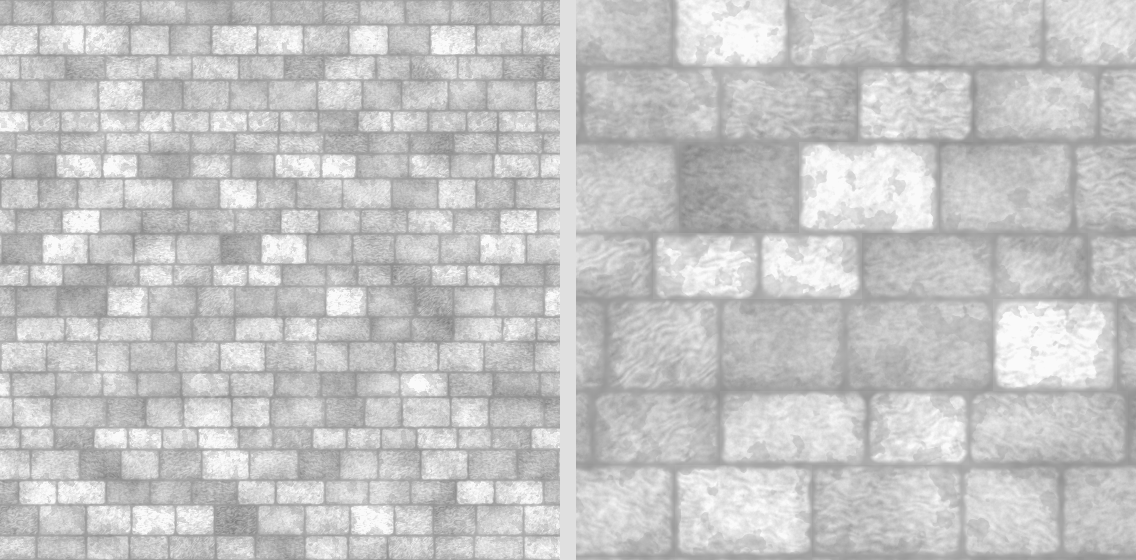
Left, the full canvas; right, a detail of the centre.
This texture is drawn by a Shadertoy shader. Its source:

```glsl
// Draws a wall of weathered pale grey stone blocks in uneven courses with soft joints.

// Horizontal start of each course, top to bottom, in hundredths of a repeat
const float COURSE_START[21] = float[21](
    5.7, 17.7, 9.3, 5.0, 13.3, 7.3, 5.7, 17.7, 7.3, 19.3, 13.3,
    7.3, 7.3, 21.3, 5.0, 6.0, 9.3, 14.0, 8.5, 17.7, 16.7);

float hash(vec2 p) {
    p = fract(p * vec2(0.1031, 0.1137) + 0.071);
    p += dot(p, p.yx + 33.33);
    return fract((p.x + p.y) * p.x * 7.31);
}

float gradientDot(vec2 cell, vec2 offset) {
    float angle = 6.2832 * hash(cell);
    return dot(vec2(cos(angle), sin(angle)), offset);
}

float gradientNoise(vec2 p) {
    vec2 i = floor(p), f = fract(p);
    vec2 u = f * f * f * (f * (f * 6.0 - 15.0) + 10.0);
    vec2 e = vec2(1.0, 0.0);
    return mix(mix(gradientDot(i, f), gradientDot(i + e, f - e), u.x),
               mix(gradientDot(i + e.yx, f - e.yx), gradientDot(i + 1.0, f - 1.0), u.x), u.y);
}

float fbm(vec2 p) {
    float sum = 0.0, amplitude = 0.7;
    for (int i = 0; i < 4; i++) {
        sum += amplitude * gradientNoise(p);
        p = mat2(1.6, 1.2, -1.2, 1.6) * p + 7.3;
        amplitude *= 0.55;
    }
    return sum;
}

// Tall and short courses alternate, with a thin one every sixth
float courseHeight(int row) {
    if (row == 5) return 0.097;
    if (row % 6 == 4) return 0.1;
    return row % 2 == 1 ? 0.14 : 0.113;
}

// Jittered vertical joint, in block units; the jitter repeats every count blocks
float joint(float k, float count, float row) {
    float slot = mod(k, count);
    return k + (slot > 0.5 ? 0.3 * (hash(vec2(slot * 3.7, row + 2.0)) - 0.5) : 0.0);
}

void mainImage(out vec4 fragColor, in vec2 fragCoord) {
    // One unit is one horizontal repeat; y runs down from the top
    vec2 uv = fragCoord / iResolution.xy;
    vec2 p = vec2(uv.x, 1.0 - uv.y) * 2.56;

    // Find the course
    int row = 0;
    float top = 0.0, height = courseHeight(0);
    for (int i = 0; i < 20; i++) {
        if (p.y < top + height) break;
        top += height;
        row++;
        height = courseHeight(row);
    }

    // Find the block within the course
    float course = float(row);
    float count = row % 6 == 4 ? 6.0 : 5.0;
    float x = (p.x - COURSE_START[row] * 0.01) * count;
    float k = floor(x);
    if (x < joint(k, count, course)) k -= 1.0;
    else if (x >= joint(k + 1.0, count, course)) k += 1.0;
    float left = joint(k, count, course), right = joint(k + 1.0, count, course);
    vec2 local = vec2((x - 0.5 * (left + right)) / count, p.y - top - 0.5 * height);
    vec2 halfSize = 0.5 * vec2((right - left) / count, height);

    // Rounded block outline with a slightly rough edge
    vec2 corner = abs(local) - halfSize + 0.018;
    float d = length(max(corner, 0.0)) + min(max(corner.x, corner.y), 0.0) - 0.012;
    d += 0.005 * gradientNoise(p * 45.0);

    // Repeating block character, plus a smaller change from repeat to repeat
    vec2 id = vec2(mod(k, count) * 5.3, course * 1.7 + 4.0);
    float shade = mix(hash(id), hash(vec2(k + 40.0, course + 61.0)), 0.25);
    float roughness = hash(id + 19.0);
    vec2 q = local + 9.0 * vec2(hash(id + 31.0), hash(id + 47.0));

    // Broad stains that cross the joints
    float cloud = fbm(p * vec2(3.2, 4.2) + 3.0);

    // Slanted chisel marks, fine grain and bright flakes
    float angle = mix(-0.8, 0.5, hash(id + 73.0));
    vec2 slanted = mat2(cos(angle), -sin(angle), sin(angle), cos(angle)) * q;
    slanted += 0.012 * vec2(gradientNoise(q * 30.0), gradientNoise(q * 34.0 + 8.0));
    float chisel = gradientNoise(slanted * vec2(52.0, 125.0));
    float grain = fbm(q * 85.0);
    float flakes = smoothstep(-0.1, 0.3, fbm(q * 42.0 + 5.0));

    float stone = mix(0.68, 0.97, shade) + 0.26 * cloud;
    stone += mix(0.04, 0.15, roughness) * chisel + 0.09 * grain;
    stone += 0.05 * (flakes - 0.4) * smoothstep(0.3, 0.8, shade);

    // Ragged wear creeping in from the edges of some blocks
    float wear = smoothstep(0.08, 0.17, fbm(q * 20.0) + 4.5 * d + 0.18 * hash(id + 90.0));
    stone -= wear * (0.03 + 0.3 * max(stone - 0.72, 0.0));
    stone -= 0.04 * smoothstep(-0.03, 0.0, d);

    // Soft joints
    float mortar = 0.645 + 0.16 * cloud + 0.05 * (shade - 0.5);
    mortar += 0.04 * gradientNoise(p * 60.0);
    float gray = mix(stone, mortar, smoothstep(-0.004, 0.006, d));
    fragColor = vec4(vec3(clamp(gray, 0.0, 0.98)), 1.0);
}
```
